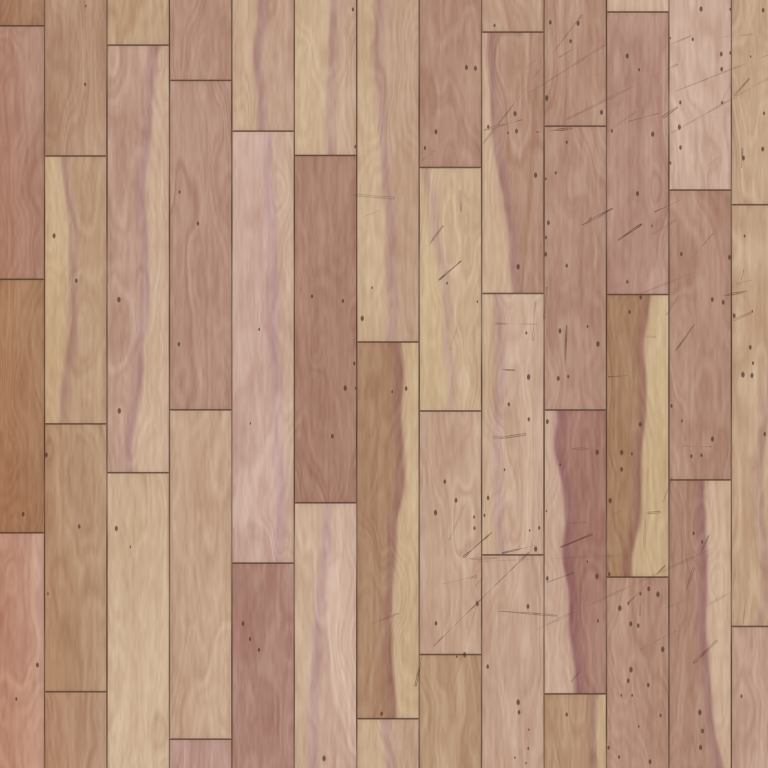
Reproduce this texture procedurally as a Shadertoy shader.

```glsl
// Worn walnut plank floor: staggered vertical boards with sapwood, grain and scratches.

const float BOARD_WIDTH = 0.0813;
const float FIRST_SEAM = 0.058;
const vec3 DARK_WOOD = vec3(0.57, 0.40, 0.32);
const vec3 PALE_WOOD = vec3(0.86, 0.755, 0.665);
const vec3 SEAM_COLOR = vec3(0.33, 0.23, 0.18);
const vec3 SCRATCH_COLOR = vec3(0.30, 0.21, 0.18);

float hash(vec2 p) {
    return fract(sin(dot(p, vec2(127.1, 311.7))) * 43758.5453);
}

float noise(vec2 p) {
    vec2 i = floor(p), f = fract(p);
    f = f * f * (3.0 - 2.0 * f);
    return mix(mix(hash(i), hash(i + vec2(1, 0)), f.x),
               mix(hash(i + vec2(0, 1)), hash(i + vec2(1, 1)), f.x), f.y);
}

float fbm(vec2 p) {
    return 0.55 * noise(p) + 0.3 * noise(p * 2.1 + 7.3) + 0.15 * noise(p * 4.3 + 3.1);
}

float segment(vec2 p, vec2 a, vec2 b) {
    vec2 d = b - a;
    return length(p - a - d * clamp(dot(p - a, d) / dot(d, d), 0.0, 1.0));
}

// Soft-edged line coverage from a distance
float stroke(float dist, float halfWidth, float pixel) {
    return 1.0 - smoothstep(halfWidth - 0.7 * pixel, halfWidth + 0.7 * pixel, dist);
}

// Wood of one board; local is 0..1 across and 0..1 along it
vec3 boardColor(vec2 uv, vec2 local, vec2 id) {
    float seed = 50.0 * hash(id + 4.7);
    float tone = mix(0.27, 0.78, hash(id + 1.3));

    // Pale sapwood along one side, with a dusky border
    float side = hash(id + 8.1) < 0.5 ? -1.0 : 1.0;
    float slant = (hash(id + 5.9) - 0.5) * 0.9;
    float bend = fbm(vec2(seed, uv.y * 5.0)) - 0.5;
    float edge = side * (local.x - 0.5 - slant * (local.y - 0.5) - 0.6 * bend) - 0.14;
    float hasSap = step(0.42, hash(id + 2.6));
    float sap = hasSap * smoothstep(-0.03, 0.05, edge);
    float border = hasSap * exp(-pow((edge + 0.05) * 11.0, 2.0));
    tone = mix(tone, max(tone, 0.73), sap) - 0.12 * border;

    // Arched growth rings follow contours of a stretched noise field
    float field = local.x * 0.6 + slant * local.y + 1.6 * fbm(vec2(local.x * 1.5 + seed, uv.y * 5.5));
    float rings = sin(46.0 * field + 2.0 * noise(uv * vec2(90.0, 14.0)));
    float bands = noise(vec2(field * 9.0, seed)) - 0.5;
    float fibre = noise(vec2(uv.x * 270.0 + seed, uv.y * 16.0)) - 0.5;
    float pores = noise(vec2(uv.x * 420.0, uv.y * 75.0 + seed)) - 0.5;
    float cloud = fbm(uv * vec2(24.0, 7.0) + seed) - 0.5;
    tone += 0.035 * rings + 0.20 * bands * (1.0 - 0.6 * sap);
    tone += 0.13 * fibre + 0.12 * pores + 0.22 * cloud;

    // Boards drift between rosy and honey hues
    float hue = hash(id + 6.4) - 0.5 + 0.35 * sap;
    vec3 tint = vec3(0.005, 0.022, -0.045) * hue + vec3(-0.012, -0.012, 0.025) * border;
    return mix(DARK_WOOD, PALE_WOOD, tone) + tint;
}

// Fine slanted scratches, gathered on the right
float scratches(vec2 uv, float pixel) {
    float mark = 0.0;
    for (int i = 0; i < 85; i++) {
        vec2 k = vec2(float(i), 3.7);
        vec2 center = vec2(0.97 - 0.5 * pow(hash(k), 1.6), 0.12 + 0.85 * hash(k + 1.1));
        float angle = 0.75 + 1.7 * (hash(k + 2.2) - 0.5);
        float reach = 0.005 + 0.022 * hash(k + 3.3) + 0.11 * pow(hash(k + 4.4), 14.0);
        vec2 arm = reach * vec2(cos(angle), sin(angle));
        float wobble = 0.003 * (noise(uv * 45.0 + k) - 0.5);
        float dist = abs(segment(uv, center - arm, center + arm) + wobble);
        float strength = 0.15 + 0.6 * pow(hash(k + 5.5), 2.0);
        mark = max(mark, strength * stroke(dist, 0.0007, pixel));
    }
    return mark * (0.4 + 0.6 * noise(uv * 120.0));
}

// Small dark dents, denser where the floor is worn
float dents(vec2 uv, float pixel) {
    vec2 grid = uv * vec2(75.0, 50.0);
    vec2 cell = floor(grid);
    vec2 spot = 0.25 + 0.5 * vec2(hash(cell + 0.4), hash(cell + 9.2));
    vec2 offset = (fract(grid) - spot) / vec2(75.0, 50.0);
    float chance = mix(0.012, 0.10, smoothstep(0.45, 0.75, uv.x));
    float size = 0.0008 + 0.0014 * hash(cell + 3.8);
    return step(hash(cell + 2.7), chance) * stroke(length(offset * vec2(1.0, 0.6)), size, pixel);
}

void mainImage(out vec4 fragColor, in vec2 fragCoord) {
    vec2 uv = fragCoord / iResolution.xy;
    float pixel = 1.0 / iResolution.y;

    // Board layout: each column has its own length and stagger
    float across = (uv.x - FIRST_SEAM) / BOARD_WIDTH + 1.0;
    float column = floor(across);
    float boardLength = mix(0.31, 0.58, pow(hash(vec2(column, 2.0)), 1.4));
    float along = uv.y / boardLength + column * 0.618 + 0.25 * hash(vec2(column, 7.0));
    vec2 id = vec2(column, floor(along));
    vec2 local = vec2(fract(across), fract(along));
    vec3 color = boardColor(uv, local, id);

    // Seams between boards
    vec2 gap = min(local, 1.0 - local) * vec2(BOARD_WIDTH, boardLength);
    float sideSeam = stroke(gap.x, 0.0009, pixel) * (0.4 + 0.5 * noise(vec2(floor(across + 0.5), uv.y * 14.0)));
    float endSeam = 0.75 * stroke(gap.y, 0.0010, pixel);
    color *= 1.0 - 0.07 * exp(-min(gap.x, gap.y) * 350.0);
    color = mix(color, SEAM_COLOR, max(sideSeam, endSeam));

    // Wear, then warm shade toward the left edge
    color = mix(color, SCRATCH_COLOR, max(scratches(uv, pixel), 0.7 * dents(uv, pixel)));
    color *= mix(vec3(0.94, 0.82, 0.74), vec3(1.0), smoothstep(-0.03, 0.16, uv.x + 0.08 * uv.y));
    fragColor = vec4(color, 1.0);
}
```
